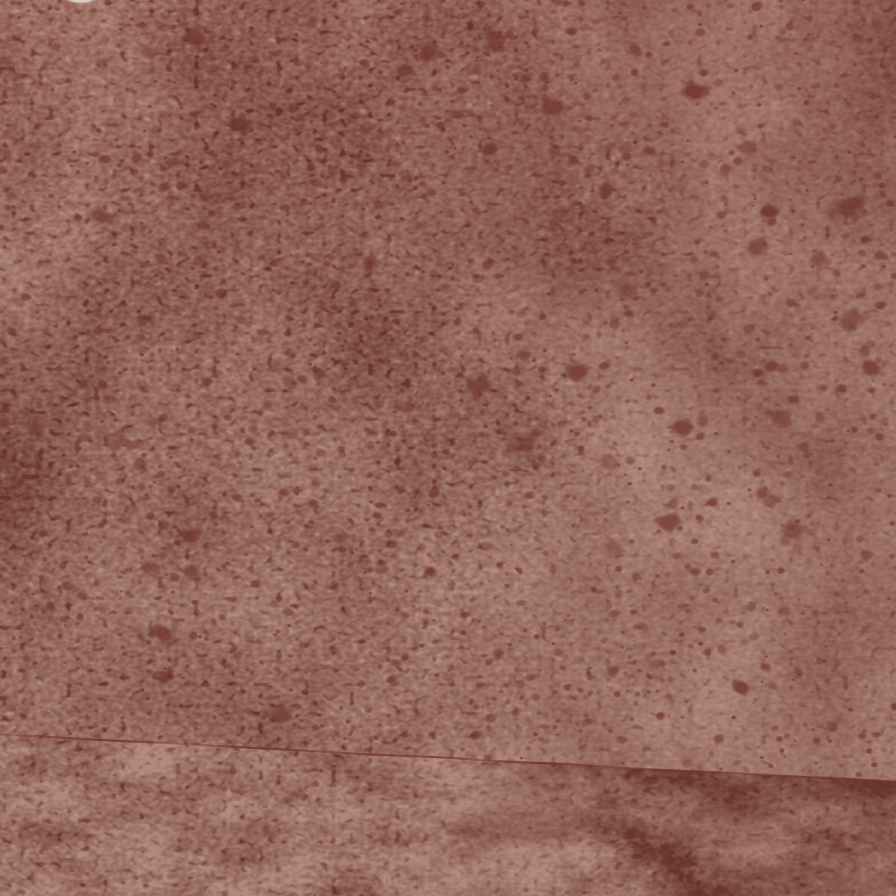
This texture is drawn by a three.js fragment shader. Its source:

```glsl
varying vec2 vUv;

const vec3 DARK_CLAY = vec3(0.43, 0.23, 0.20);
const vec3 PALE_CLAY = vec3(0.65, 0.49, 0.45);
const vec3 SPOT_RED = vec3(0.44, 0.20, 0.19);
const vec3 CRACK_RED = vec3(0.46, 0.20, 0.19);
const vec3 CHIP_WHITE = vec3(0.85, 0.80, 0.78);
const vec3 WARM_SHIFT = vec3(0.006, -0.010, -0.015);

const float BASE_TONE = 0.74;
const float MOTTLE = 0.36;
const float GRAIN = 0.68;
const float FLECK_DEPTH = 0.50;
const float SPOT_CELLS = 21.0;
const float SPECK_CELLS = 62.0;
const float CRACK_LEFT = 0.180;
const float CRACK_DROP = 0.052;
const float CRACK_WIDTH = 0.0012;

vec2 hash2(vec2 p) {
  vec3 q = fract(p.xyx * vec3(0.1031, 0.1030, 0.0973));
  q += dot(q, q.yzx + 33.33);
  return fract((q.xx + q.yz) * q.zy);
}

float corner(vec2 cell, vec2 offset) {
  float angle = 6.2832 * hash2(cell).x;
  return dot(vec2(cos(angle), sin(angle)), offset);
}

float gradientNoise(vec2 p) {
  vec2 i = floor(p);
  vec2 f = p - i;
  vec2 u = f * f * f * (f * (f * 6.0 - 15.0) + 10.0);
  vec2 e = vec2(1.0, 0.0);
  float low = mix(corner(i, f), corner(i + e, f - e), u.x);
  float high = mix(corner(i + e.yx, f - e.yx), corner(i + e.xx, f - e.xx), u.x);
  return mix(low, high, u.y);
}

float fbm(vec2 p) {
  float sum = 0.0;
  float gain = 1.0;
  for (int k = 0; k < 5; k++) {
    sum += gain * gradientNoise(p);
    p = p * 2.03 + 17.3;
    gain *= 0.62;
  }
  return sum;
}

float blob(vec2 p, vec2 center, vec2 radius) {
  vec2 d = (p - center) / radius;
  return exp(-dot(d, d));
}

// Scattered uneven dots; radii are in canvas units
float dots(vec2 p, float cells, float chance, float rMin, float rMax) {
  vec2 home = floor(p * cells);
  float ragged = 1.0 + 0.7 * gradientNoise(p * 75.0);
  float cover = 0.0;
  for (int y = -1; y <= 1; y++) {
    for (int x = -1; x <= 1; x++) {
      vec2 cell = home + vec2(float(x), float(y));
      vec2 center = (cell + hash2(cell + 7.0)) / cells;
      vec2 pick = hash2(cell + 61.0);
      float radius = mix(rMin, rMax, pick.y * pick.y);
      float d = length((p - center) * vec2(0.9, 1.1)) * ragged;
      float disc = 1.0 - smoothstep(radius * 0.45, radius * 1.3, d);
      float strength = mix(0.4, 1.0, hash2(cell + 113.0).x);
      cover = max(cover, disc * strength * step(pick.x, chance));
    }
  }
  return cover;
}

// Broad stains of the upper wall
float wallTone(vec2 p) {
  float tone = BASE_TONE + MOTTLE * fbm(p * vec2(5.5, 5.0));
  tone -= 0.22 * blob(p, vec2(0.42, 0.80), vec2(0.26, 0.24));
  tone -= 0.13 * blob(p, vec2(0.38, 0.58), vec2(0.20, 0.10));
  tone -= 0.32 * blob(p, vec2(0.0, 0.46), vec2(0.08, 0.16));
  tone -= 0.18 * blob(p, vec2(0.30, 0.22), vec2(0.16, 0.07));
  tone -= 0.12 * blob(p, vec2(1.0, 0.95), vec2(0.28, 0.25));
  tone += 0.17 * blob(p, vec2(0.64, 0.36), vec2(0.26, 0.30));
  return tone;
}

// Streaky lower ledge with a slanted dark stain
float ledgeTone(vec2 p, float depth) {
  float tone = BASE_TONE + 0.10 + 0.55 * fbm(p * vec2(9.0, 20.0) + 40.0);
  float slant = p.x - 0.65 - depth * 0.9 + 0.06 * fbm(p * 18.0);
  tone -= 0.48 * exp(-slant * slant / 0.002);
  tone -= 0.32 * smoothstep(0.66, 0.78, p.x);
  tone -= 0.32 * smoothstep(0.45, 0.75, p.x) * exp(-depth / 0.018);
  return tone;
}

void main() {
  vec2 p = vUv;
  float depth = CRACK_LEFT - CRACK_DROP * p.x + 0.002 * gradientNoise(p * 9.0) - p.y;
  float ledge = smoothstep(-0.001, 0.001, depth);
  float tone = mix(wallTone(p), ledgeTone(p, depth), ledge);

  // Fine grain, coarser on the left
  float rough = 1.0 - 0.4 * smoothstep(0.45, 0.75, p.x + 0.3 * gradientNoise(p * 5.0));
  float grain = 0.5 * gradientNoise(p * vec2(85.0, 120.0))
    + 0.6 * gradientNoise(p * vec2(150.0, 205.0) + 31.0);
  float fleck = smoothstep(0.16, 0.5, gradientNoise(p * vec2(98.0, 125.0) + 71.0));
  float pale = smoothstep(0.25, 0.55, gradientNoise(p * vec2(100.0, 125.0) + 153.0));
  tone += rough * (GRAIN * grain - FLECK_DEPTH * fleck + 0.25 * pale);
  vec3 color = mix(DARK_CLAY, PALE_CLAY, clamp(tone, -0.08, 1.2));
  color += WARM_SHIFT * smoothstep(0.5, 1.0, p.y);

  // Red spots gather on the right, small specks everywhere
  float gather = 0.16 + 0.36 * blob(p, vec2(0.85, 0.55), vec2(0.28, 0.22));
  float spots = dots(p, SPOT_CELLS, gather, 0.005, 0.0135);
  float specks = dots(p + 3.0, SPECK_CELLS, 0.36, 0.002, 0.006);
  float stain = max(0.85 * spots, 0.75 * specks) * (1.0 - 0.8 * ledge);
  color = mix(color, SPOT_RED, stain);

  // Crack line and the chipped top edge
  float crack = 1.0 - smoothstep(CRACK_WIDTH * 0.4, CRACK_WIDTH * 1.6, abs(depth));
  color = mix(color, CRACK_RED, crack * (0.65 + 0.6 * gradientNoise(p * 14.0)));
  float chip = length((p - vec2(0.09, 1.002)) / vec2(0.018, 0.006));
  color = mix(color, CHIP_WHITE, 1.0 - smoothstep(0.6, 1.1, chip));

  gl_FragColor = vec4(color, 1.0);
}
```
